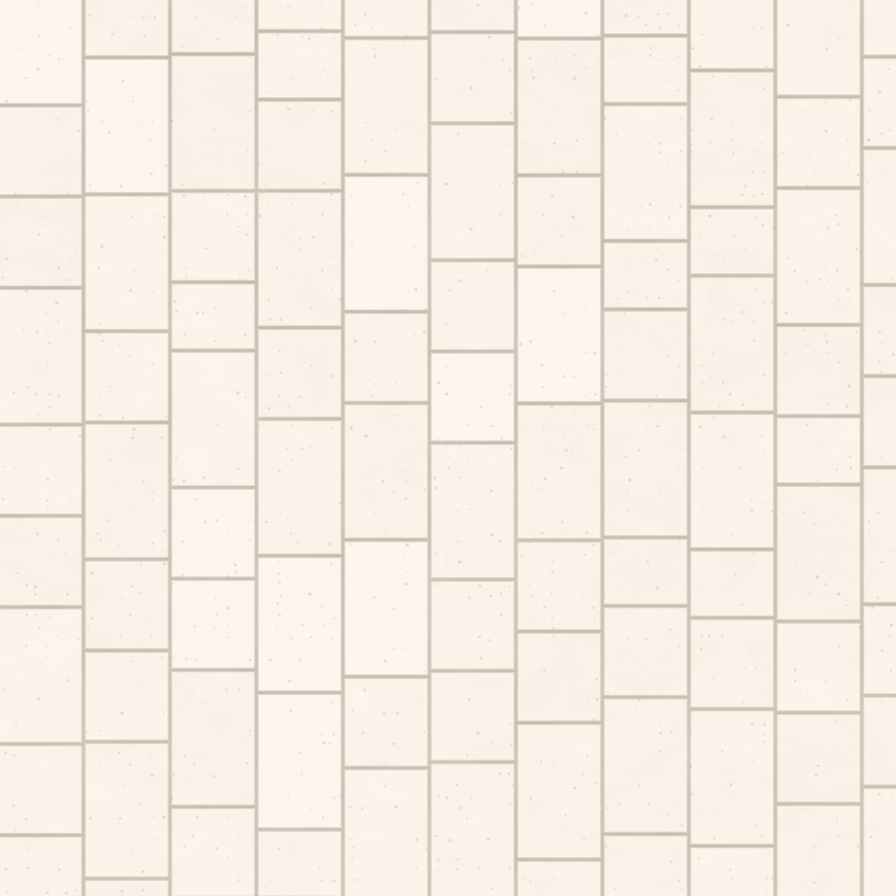
Give the GLSL for this pattern, as a three.js fragment shader.

```glsl
varying vec2 vUv;

#define COLUMNS 10.36
#define COLUMN_SHIFT 0.035
#define UNITS_DOWN 39.28
#define JOINT_CORE 0.0007
#define JOINT_EDGE 0.0036
#define STONE vec3(0.978, 0.952, 0.914)
#define PALE_STONE vec3(0.990, 0.962, 0.934)
#define JOINT vec3(0.775, 0.725, 0.665)
#define PALE_SHARE 0.12
#define MOTTLE 0.022
#define SPECK_CELLS 85.0
#define SPECK_SHARE 0.16

float hash(vec2 p) {
  vec3 q = fract(vec3(p.xyx) * 0.1031);
  q += dot(q, q.yzx + 33.33);
  return fract((q.x + q.y) * q.z);
}

float gradientDot(vec2 cell, vec2 offset) {
  float angle = 6.2832 * hash(cell);
  return dot(vec2(cos(angle), sin(angle)), offset);
}

float gradientNoise(vec2 p) {
  vec2 i = floor(p), f = fract(p);
  vec2 u = f * f * f * (f * (f * 6.0 - 15.0) + 10.0);
  vec2 e = vec2(1.0, 0.0);
  float low = mix(gradientDot(i, f), gradientDot(i + e, f - e), u.x);
  float high = mix(gradientDot(i + e.yx, f - e.yx), gradientDot(i + 1.0, f - 1.0), u.x);
  return mix(low, high, u.y);
}

float fbm(vec2 p) {
  float sum = 0.0, amplitude = 0.5;
  for (int i = 0; i < 4; i++) {
    sum += amplitude * gradientNoise(p);
    p = p * 2.1 + 17.3;
    amplitude *= 0.55;
  }
  return sum;
}

// Two medium bricks then a tall one, with a few short or tall swaps
float brickHeight(float column, float index) {
  float pick = hash(vec2(column * 7.0 + 3.0, index + 41.0));
  if (mod(index, 3.0) > 1.5 || pick > 0.9) return 6.0;
  return pick < 0.22 ? 3.0 : 4.0;
}

// Returns the brick index and the distance to its nearest level joint
vec2 stackBricks(float column, float depth) {
  float first = floor(3.0 * hash(vec2(column, 11.0)));
  float top = -6.0 * hash(vec2(column, 23.0));
  float brick = first, nearest = 100.0;
  for (int i = 0; i < 14; i++) {
    float index = first + float(i);
    nearest = min(nearest, abs(depth - top));
    if (depth >= top) brick = index;
    top += brickHeight(column, index);
  }
  return vec2(brick, nearest / UNITS_DOWN);
}

// Sparse round pits, one at most in each cell
float specks(vec2 p) {
  vec2 cell = floor(p);
  vec2 centre = 0.25 + 0.5 * vec2(hash(cell + 5.0), hash(cell + 57.0));
  float radius = mix(0.08, 0.17, hash(cell + 91.0));
  float shape = 1.0 - smoothstep(0.3 * radius, 1.4 * radius, length(fract(p) - centre));
  float present = step(1.0 - SPECK_SHARE, hash(cell + 131.0));
  return shape * present * mix(0.15, 0.6, hash(cell + 173.0));
}

float jointMask(float distanceToJoint) {
  return 1.0 - smoothstep(JOINT_CORE, JOINT_EDGE, distanceToJoint);
}

void main() {
  float across = vUv.x * COLUMNS + COLUMN_SHIFT;
  float column = floor(across);
  vec2 stack = stackBricks(column, (1.0 - vUv.y) * UNITS_DOWN);
  vec2 brickId = vec2(column + 2.0, stack.x + 70.0);

  // Stone tone of each brick
  float tone = hash(brickId);
  float pale = step(1.0 - PALE_SHARE, tone);
  vec3 color = mix(STONE + 0.007 * (hash(brickId + 19.0) - 0.5), PALE_STONE, pale);

  // Cloudy mottling, faint level streaks and fine grain
  vec2 local = vUv + brickId * 0.37;
  float clouds = fbm(local * vec2(13.0, 19.0));
  float streaks = fbm(local * vec2(28.0, 75.0) + 9.0);
  float grain = gradientNoise(vUv * 190.0);
  float patches = smoothstep(0.0, 0.35, fbm(vUv * 6.0 + 31.0));
  float wear = 0.7 * clouds + 0.5 * streaks + (0.15 + 0.35 * patches) * grain;
  color += MOTTLE * mix(1.0, 0.45, pale) * wear * vec3(0.85, 1.0, 1.2);
  color = mix(color, vec3(0.80, 0.75, 0.69), specks(vUv * SPECK_CELLS));

  // Joints, slightly uneven in strength
  float upright = jointMask(abs(fract(across + 0.5) - 0.5) / COLUMNS);
  float level = jointMask(stack.y);
  float strength = 0.9 + 0.25 * fbm(vUv * 9.0 + 3.0) + 0.06 * (vUv.y - 0.5);
  color = mix(color, JOINT, max(0.92 * upright, level) * clamp(strength, 0.7, 1.0));

  gl_FragColor = vec4(color, 1.0);
}
```
